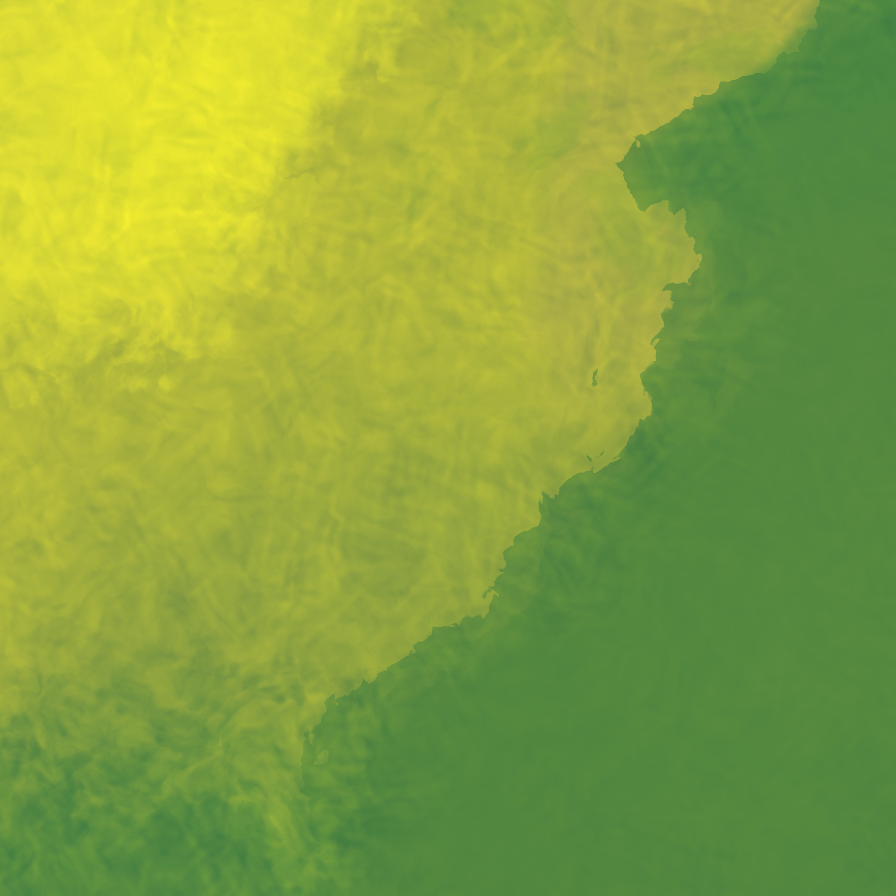
Give the GLSL for this background, as a WebGL 2 fragment shader.

```glsl
#version 300 es
precision highp float;

uniform vec2 u_resolution;
out vec4 fragColor;

float hash(vec2 p) {
  return fract(sin(dot(p, vec2(127.1, 311.7))) * 43758.5453);
}

float noise(vec2 p) {
  vec2 i = floor(p), f = fract(p);
  f = f * f * (3.0 - 2.0 * f);
  return mix(mix(hash(i), hash(i + vec2(1, 0)), f.x),
             mix(hash(i + vec2(0, 1)), hash(i + vec2(1, 1)), f.x), f.y);
}

mat2 turn(float a) {
  return mat2(cos(a), sin(a), -sin(a), cos(a));
}

float fbm(vec2 p) {
  float sum = 0.0, amp = 0.5;
  for (int i = 0; i < 5; i++) {
    sum += amp * noise(p);
    p = turn(0.65) * p * 2.03 + 7.3;
    amp *= 0.5;
  }
  return sum;
}

// Signed level per angular cell with smoothed borders, like knife strokes
float facet(vec2 p) {
  vec2 cell = floor(p);
  float sum = 0.0, total = 0.0001 * exp(-60.0);
  for (int y = -1; y <= 1; y++)
    for (int x = -1; x <= 1; x++) {
      vec2 c = cell + vec2(x, y);
      vec2 d = c + vec2(hash(c), hash(c + 41.7)) - p;
      float weight = exp(-35.0 * dot(d, d));
      sum += weight * hash(c + 13.1);
      total += weight;
    }
  return sum / total - 0.5;
}

// Short dry-brush strokes and fibres lying in several directions
float fibres(vec2 p) {
  float sum = 0.0;
  for (int i = 0; i < 5; i++) {
    float k = float(i);
    vec2 q = turn(0.4 + k * 0.67) * p;
    float streak = noise(q * vec2(22.0, 130.0) + k * 19.0) - 0.5;
    sum += streak * smoothstep(0.4, 0.75, noise(p * 15.0 + k * 5.3));
  }
  return sum;
}

// Horizontal position where the green side begins
float greenEdge(float y) {
  float x = 0.36 + 0.675 * (y - 0.2);
  x += 0.095 * smoothstep(0.19, 0.34, y) * (1.0 - smoothstep(0.6, 0.8, y));
  x -= 0.08 * exp(-pow((y - 0.835) / 0.07, 2.0));
  return max(x, 0.36);
}

void main() {
  vec2 p = gl_FragCoord.xy / u_resolution;
  vec2 warp = vec2(fbm(p * 14.0), fbm(p * 14.0 + 31.0)) - 0.5;
  float cloud = fbm(p * 5.0 + 2.0) - 0.5;
  float grain = fbm(p * 55.0 + warp * 4.0) - 0.5;
  float strokes = fibres(p + 0.02 * warp);

  // Overlapping flat patches at growing scales
  float patches = 0.0;
  for (int i = 0; i < 3; i++) {
    float k = float(i);
    patches += facet(turn(0.4 + k) * p * (6.0 + 7.0 * k) + warp * 1.3 + k * 11.0) / (1.0 + 0.4 * k);
  }

  // Olive middle ground, greener downwards and tan along the right
  vec3 col = mix(vec3(0.56, 0.64, 0.25), vec3(0.71, 0.73, 0.23),
                 smoothstep(0.18, 0.68, p.y - 0.3 * (p.x - 0.25) + 0.12 * cloud));
  float tan = smoothstep(0.57, 0.65, p.x + 0.05 * patches) * smoothstep(0.45, 0.65, p.y);
  col = mix(col, vec3(0.66, 0.67, 0.28), 0.75 * tan);
  float mottle = smoothstep(0.5, 0.66, fbm(p * 13.0 + warp + 17.0)) * smoothstep(0.5, 0.75, p.y);
  col = mix(col, vec3(0.57, 0.67, 0.24), 0.5 * mottle * smoothstep(0.35, 0.5, p.x));

  // Bright yellow corner in overlapping coats
  float yellow = p.y - 0.6 + 0.23 * p.x - 2.7 * p.x * p.x;
  for (int i = 0; i < 4; i++) {
    float k = float(i);
    float coat = facet(turn(k + 0.3) * p * (7.0 + 2.0 * k) + warp * 1.2 + k * 9.0);
    float d = yellow + 0.11 * coat + 0.14 * warp.x + 0.08 * grain - 0.035 * (k - 1.0);
    col = mix(col, vec3(0.87, 0.87, 0.21), 0.32 * smoothstep(-0.02, 0.03, d));
  }
  vec2 toGlow = p - vec2(0.22, 0.85);
  col += vec3(0.07, 0.06, -0.03) * exp(-28.0 * dot(toGlow, toGlow)) * smoothstep(-0.02, 0.06, yellow);

  // Soft green wash along the lower left
  float wash = 1.0 - smoothstep(0.03, 0.29, p.y + 0.12 * cloud + 0.025 * patches + 0.12 * grain);
  col = mix(col, vec3(0.33, 0.55, 0.25), 0.88 * wash);

  // Torn translucent green coats, thinner near the edge
  float inside = p.x - greenEdge(p.y);
  float chips = facet(turn(0.2) * p * 32.0 + warp * 2.0);
  for (int i = 0; i < 4; i++) {
    float k = float(i);
    float coat = facet(turn(k * 0.9) * p * (15.0 - 2.0 * k) + warp * 0.9 + k * 23.0);
    float d = inside - 0.04 * k + (0.05 + 0.02 * k) * coat;
    d += 0.022 * chips + 0.05 * warp.y + 0.05 * grain;
    float cover = smoothstep(-0.002, 0.003 + 0.006 * k, d);
    col = mix(col, vec3(0.32, 0.53, 0.245), (k < 0.5 ? 0.68 : 0.47) * cover);
  }
  float cool = smoothstep(0.0, 0.03, inside) * smoothstep(0.65, 0.95, p.y + 0.3 * cloud);
  col = mix(col, vec3(0.28, 0.53, 0.26), 0.55 * cool);

  // Paint texture, fading out deep in the green
  float strength = mix(1.0, 0.2, smoothstep(-0.02, 0.2, inside));
  float texture_ = 0.05 * cloud + 0.12 * grain + 0.035 * patches + 0.055 * strokes;
  col += strength * texture_ * vec3(1.0, 0.7, -0.1);
  fragColor = vec4(clamp(col, 0.0, 1.0), 1.0);
}
```
